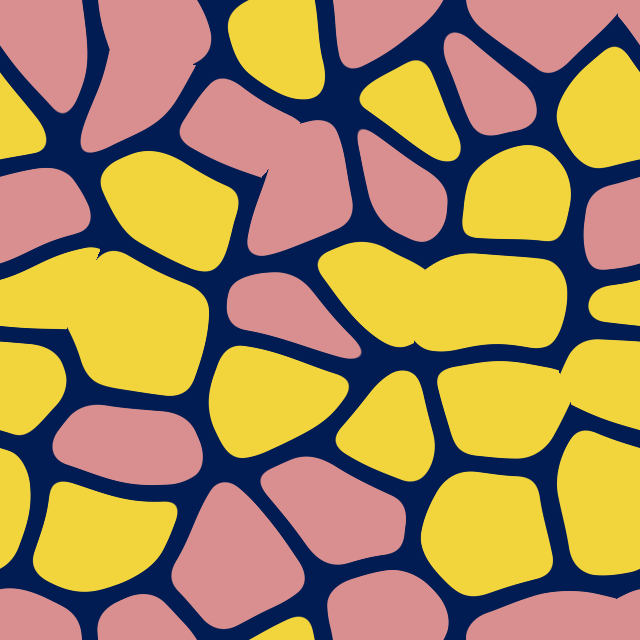
Write a three.js fragment shader that draws this pattern.

```glsl
varying vec2 vUv;

const vec3 YELLOW = vec3(0.95, 0.83, 0.24);
const vec3 PINK = vec3(0.85, 0.56, 0.56);
const vec3 NAVY = vec3(0.005, 0.11, 0.325);

const vec2 GRID = vec2(5.0, 6.0);  // seeds across and up, rows must be even
const vec2 ORIGIN = vec2(0.6875, 0.75);  // places the tile edges amid patches
const float JITTER = 0.9;          // scatter of the seeds inside their cells
const float MERGE_SHARE = 0.32;    // share of cells that join a neighbour
const float HALF_GAP = 0.013;      // half width of the bands between patches
const float ROUNDING = 0.032;      // reach of the corner rounding
const float WARP = 0.007;          // bend of the outlines
const float EDGE_SOFTNESS = 0.0009;
const float SEED = 17.0;
const float TAU = 6.2831853;

vec2 hash22(vec2 p) {
  vec3 q = fract(vec3(p.xyx) * vec3(0.1031, 0.1030, 0.0973));
  q += dot(q, q.yzx + 33.33);
  return fract((q.xx + q.yz) * q.zy);
}

vec2 wrapCell(vec2 cell) {
  return floor(mod(cell + 0.5, GRID));
}

vec2 seedPoint(vec2 cell) {
  vec2 offset = hash22(wrapCell(cell) + SEED) - 0.5;
  return (cell + 0.5 + JITTER * offset) / GRID;
}

// Cell that names the patch: itself, or its right or upper neighbour
vec2 patchId(vec2 cell) {
  vec2 id = wrapCell(cell);
  vec2 h = hash22(id + SEED * 3.0);
  vec2 direction = h.y < 0.5 ? vec2(1.0, 0.0) : vec2(0.0, 1.0);
  return h.x < MERGE_SHARE ? wrapCell(id + direction) : id;
}

// Each vertical pair of cells holds one patch of either colour
vec3 patchColor(vec2 id) {
  float flip = step(0.5, hash22(vec2(id.x, floor(id.y * 0.5)) + SEED * 5.0).x);
  return mod(id.y + flip, 2.0) < 0.5 ? PINK : YELLOW;
}

float smoothMin(float a, float b, float k) {
  float h = max(k - abs(a - b), 0.0) / k;
  return min(a, b) - h * h * k * 0.25;
}

// Periodic bending, so the tile stays seamless
vec2 bend(vec2 p) {
  vec2 slow = sin(TAU * (3.0 * p.yx + vec2(1.0, -1.0) * p + vec2(0.1, 0.6)));
  vec2 fast = sin(TAU * (5.0 * p.yx + vec2(-2.0, 3.0) * p + vec2(0.4, 0.8)));
  return p + WARP * (slow + 0.4 * fast);
}

void main() {
  vec2 p = bend(vUv + ORIGIN);
  vec2 base = floor(p * GRID);

  // Nearest seed
  vec2 nearestCell = base;
  float nearest = 10.0;
  for (int y = -2; y <= 2; y++) {
    for (int x = -2; x <= 2; x++) {
      vec2 cell = base + vec2(float(x), float(y));
      float d = distance(p, seedPoint(cell));
      if (d < nearest) {
        nearest = d;
        nearestCell = cell;
      }
    }
  }

  // Rounded distance to the borders with other patches
  vec2 id = patchId(nearestCell);
  vec2 seed = seedPoint(nearestCell);
  float border = 1.0;
  for (int y = -2; y <= 2; y++) {
    for (int x = -2; x <= 2; x++) {
      vec2 cell = nearestCell + vec2(float(x), float(y));
      if (distance(patchId(cell), id) > 0.5) {
        vec2 other = seedPoint(cell);
        float d = dot(0.5 * (seed + other) - p, normalize(other - seed));
        border = smoothMin(border, d, ROUNDING);
      }
    }
  }

  float inside = smoothstep(-EDGE_SOFTNESS, EDGE_SOFTNESS, border - HALF_GAP);
  gl_FragColor = vec4(mix(NAVY, patchColor(id), inside), 1.0);
}
```
